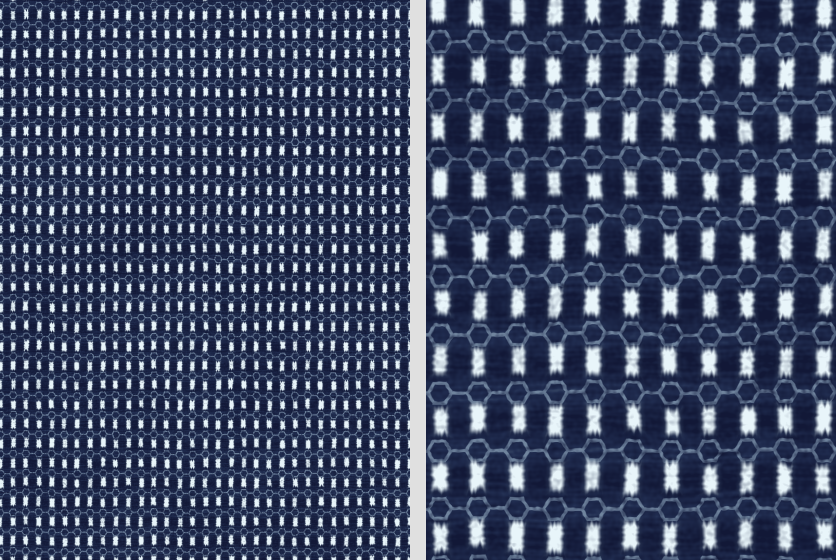
Left, the full canvas; right, a detail of the centre.
This texture is drawn by a Shadertoy shader. Its source:

```glsl
// Indigo woven cloth: rows of pale ikat dashes alternating with chains of small hexagons.

vec2 hash2(vec2 p) {
    vec3 h = fract(p.xyx * vec3(0.1031, 0.103, 0.0973));
    h += dot(h, h.yzx + 33.33);
    return fract((h.xx + h.yz) * h.zy);
}

float cornerSlope(vec2 corner, vec2 offset) {
    return dot(hash2(corner) * 2.0 - 1.0, offset);
}

// Gradient noise, roughly -0.7 to 0.7
float gradientNoise(vec2 p) {
    vec2 i = floor(p), f = fract(p);
    vec2 u = f * f * f * (f * (f * 6.0 - 15.0) + 10.0);
    vec2 e = vec2(1.0, 0.0);
    return mix(mix(cornerSlope(i, f), cornerSlope(i + e, f - e), u.x),
               mix(cornerSlope(i + e.yx, f - e.yx), cornerSlope(i + 1.0, f - 1.0), u.x), u.y);
}

// Distance to the outline of a hexagon with side links
float chainDistance(vec2 p) {
    p = abs(p);
    float hexagon = max(p.y, p.x * 0.866 + p.y * 0.5) - 0.26;
    float link = max(0.3 - p.x, p.y);
    return min(abs(hexagon), link);
}

void mainImage(out vec4 fragColor, in vec2 fragCoord) {
    vec2 uv = fragCoord / iResolution.xy;
    float pixel = 32.0 / iResolution.x;
    float rowHeight = 1.528;

    // One unit per repeat, with dashes on whole numbers; rows run down from the top
    vec2 grid = vec2(uv.x * 32.0 - 0.03, (1.0 - uv.y) * 28.72 - 0.75);
    grid += vec2(0.08 * gradientNoise(grid * vec2(0.2, 0.4) + 7.0),
                 0.11 * gradientNoise(grid * vec2(0.3, 0.15) + 31.0));

    vec3 night = vec3(0.07, 0.095, 0.215);
    vec3 indigo = vec3(0.13, 0.18, 0.32);
    vec3 slate = vec3(0.25, 0.32, 0.43);
    vec3 mist = vec3(0.44, 0.52, 0.62);
    vec3 white = vec3(0.91, 0.96, 0.98);

    // Ground: weft streaks, thread grain and paler chain bands
    float weft = gradientNoise(grid * vec2(0.9, 13.0));
    float grain = gradientNoise(grid * vec2(7.0, 11.0) + 50.0);
    float patches = gradientNoise(grid * vec2(0.12, 0.2) + 90.0);
    float band = 0.5 - 0.5 * cos(6.2832 * (grid.y - 0.05));
    float tone = 0.12 + 0.6 * band + 0.8 * weft + 0.5 * grain + 0.3 * patches;
    vec3 color = mix(night, indigo, clamp(tone, 0.0, 1.0));
    color = mix(color, slate, 0.5 * smoothstep(0.9, 1.4, tone));

    // Hexagon chain, broken where the thread dips under
    vec2 chain = vec2(fract(grid.x + 0.5) - 0.5, (fract(grid.y - 0.04) - 0.5) * rowHeight);
    chain += 0.04 * vec2(weft, grain);
    float line = 1.0 - smoothstep(0.035 - 0.5 * pixel, 0.05 + 0.6 * pixel, chainDistance(chain));
    float wear = clamp(0.72 + 0.9 * grain + 0.4 * weft + 0.25 * patches, 0.15, 1.0);
    color = mix(color, mist, line * wear);

    // Dashes, each with its own shift, size and strength
    vec2 cell = floor(grid + 0.5);
    vec2 chance = hash2(cell + 11.0);
    vec2 shift = hash2(cell + 73.0) - 0.5;
    vec2 dash = (grid - cell) * vec2(1.0, rowHeight) - shift * vec2(0.09, 0.13);
    dash.x += (chance.y - 0.5) * 0.12 * dash.y;
    vec2 fray = vec2(0.07 * gradientNoise(vec2(cell.x * 3.7, grid.y * 12.0)),
                     0.16 * gradientNoise(vec2(grid.x * 11.0, cell.y * 5.3 + 0.4)));
    vec2 halfSize = vec2(0.15 + 0.035 * chance.x, 0.3 + 0.07 * chance.y);
    vec2 edge = abs(dash) - halfSize + fray;
    float soft = max(0.07, 0.6 * pixel);
    float dye = (1.0 - smoothstep(-soft, soft, edge.x)) * (1.0 - smoothstep(-0.1, 0.1, edge.y));
    float strength = clamp(0.9 + 0.22 * chance.x + 0.35 * grain + 0.25 * weft, 0.5, 1.0);
    float halo = 1.0 - smoothstep(0.0, 0.17, max(edge.x, edge.y));
    color = mix(color, slate, 0.35 * halo);
    color = mix(color, white, dye * strength);

    fragColor = vec4(color, 1.0);
}
```
